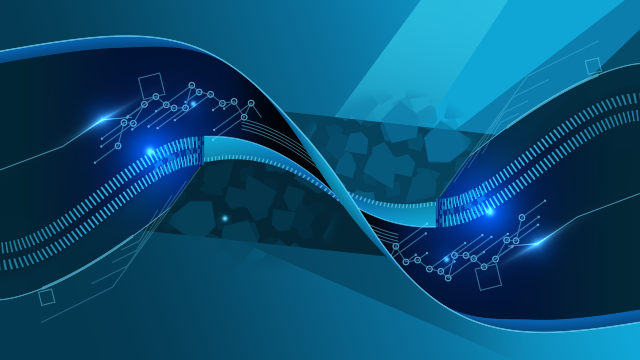
Write a WebGL 1 fragment shader that draws this background.

```glsl
precision highp float;
uniform vec2 u_resolution;

#define SIZE vec2(7.68, 4.3)
#define PIVOT vec2(3.84, 2.13)
#define AA (SIZE.x / u_resolution.x)
#define TEAL vec3(.015, .225, .32)
#define SEA vec3(.04, .47, .65)
#define CYAN vec3(.06, .67, .86)
#define NAVY vec3(.005, .07, .21)
#define AZURE vec3(.03, .41, .73)
#define SPARK vec3(.45, .88, 1.)
#define TICK_RATE 21.
#define SHARD_CELL .56

float hash(vec2 p) {
  vec3 h = fract(p.xyx * .1031);
  h += dot(h, h.yzx + 33.33);
  return fract((h.x + h.y) * h.z);
}

float fall(float a, float b, float x) { return 1. - smoothstep(a, b, x); }
float stroke(float d, float w) { return fall(w, w + AA, abs(d)); }
float rise(float e, float x) { return smoothstep(-.6, .6, (x - e) / AA); }
float within(float x, float lo, float hi) { return rise(lo, x) * (1. - rise(hi, x)); }

// Coverage left of the direction a to b
float side(vec2 p, vec2 a, vec2 b) {
  vec2 e = normalize(b - a), r = p - a;
  return rise(0., e.x * r.y - e.y * r.x);
}

float line(vec2 p, vec2 a, vec2 b) {
  vec2 e = b - a;
  return stroke(length(p - a - e * clamp(dot(p - a, e) / dot(e, e), 0., 1.)), .001);
}

float glow(vec2 r, float size) { return exp(-dot(r, r) / (size * size)); }

float frame(vec2 r, float size) {
  vec2 e = abs(mat2(.97, -.24, .24, .97) * r);
  return stroke(max(e.x, e.y) - size, .001);
}

// Height of the hatched wave
float wave(float x) {
  float k = x - 2.55;
  return 2.67 - (k > 0. ? .32 * k * k : 1.27 * smoothstep(.15, 2.6, -k));
}

vec2 node(float i) {
  float x = 1.35 + .115 * i + .09 * hash(vec2(i, 3.)), k = x - 2.4;
  return vec2(x, 3. - .5 * k * k + .3 * hash(vec2(i, 8.)));
}

// Opacity of five-sided plates on a jittered grid
float shards(vec2 p) {
  vec2 cell = floor(p), r = fract(p) - .5;
  float d = -1., tone = hash(cell + 11.), edge = AA / SHARD_CELL;
  for (int i = 0; i < 5; i++) {
    float a = 1.257 * (float(i) + .8 * hash(cell + float(i) * 7.1));
    d = max(d, dot(r, vec2(cos(a), sin(a))));
  }
  return fall(-edge, edge, d - .24 - .16 * tone) * (.15 + .65 * tone);
}

void main() {
  vec2 p = gl_FragCoord.xy / u_resolution * SIZE;

  // Distance to the S curve; the far side is the near one turned
  float t = (p.x - 4.02) / 2.5, k = 1. + t * t;
  float slope = 1.416 * (1. - t * t) / (k * k);
  float d = (p.y - 2.1 + 3.54 * t / k) / sqrt(1. + slope * slope);
  float above = rise(0., d);
  vec2 q = d < 0. ? p : 2. * PIVOT - p;

  // Backdrop, slanted beams and dark sheets
  float g = (p.x + .35 * (p.y - 2.)) / SIZE.x;
  vec3 col = mix(mix(TEAL, SEA, smoothstep(.05, .75, g)), CYAN, smoothstep(.55, 1., g));
  float lit = side(p, vec2(5.05, 4.3), vec2(4.05, 2.95)) * smoothstep(1.5, 4.3, p.y);
  vec3 sky = mix(col, vec3(.17, .75, .88), .85 * lit);
  sky = mix(sky, CYAN * .97, side(p, vec2(6.1, 4.3), vec2(5.1, 2.8)));
  sky = mix(sky, SEA * 1.05, side(p, vec2(7.5, 4.3), vec2(5.4, 2.7)));
  sky = mix(sky, TEAL * 1.3, side(p, vec2(7.68, 3.95), vec2(7., 3.3)));
  sky = mix(sky, TEAL * 1.15, side(p, vec2(6.5, 2.63), vec2(3.4, 2.97)));
  col = mix(col, TEAL, .55 * side(p, vec2(2.8, 1.45), vec2(6.4, -.1)) * fall(4.5, 6.5, p.x));
  col = mix(col, TEAL * .68, side(p, vec2(1.2, 1.6), vec2(4.5, 1.25)));
  col = mix(col, sky, above);

  // Floating shards of two sizes
  vec2 grid = mat2(.9, .43, -.43, .9) * q / SHARD_CELL;
  float cloud = fall(.75, 1.05, length((q - vec2(2.98, 1.76)) / vec2(1.1, .75)));
  col = mix(col, SEA * (.6 + .4 * above), cloud * max(shards(grid), .6 * shards(grid * 1.8 + 5.)));

  // Dark lens between the S curve and the flow line
  float v = q.y - wave(q.x), thick = .3 * clamp((4.35 - q.x) / 1.85, 0., 1.);
  float flow = .72 + 1.15 * pow(clamp(q.x / 2.1, 0., 1.), 1.5);
  float low = mix(flow, q.y - v - thick, smoothstep(2., 2.5, q.x));
  vec3 lens = mix(TEAL * .65, NAVY, smoothstep(0., 1.7, q.x));
  lens *= 1. - .9 * smoothstep(2.6, 3.4, q.x);
  lens = mix(lens, TEAL * .8, .8 * fall(-.5, -.3, v) * fall(1.5, 2.4, q.x));
  lens += vec3(0., .13, .4) * glow(q - vec2(2., 2.4), .65);
  col = mix(col, lens, .95 * rise(low, q.y) * fall(4.1, 4.2, q.x));

  // Hatched bands, coded block and the bright tapering band
  float s = (wave(q.x + .05) - wave(q.x - .05)) * 10.;
  float n = v / sqrt(1. + s * s), foot = q.x + v * s / (1. + s * s);
  float tick = fall(.06, .06 + AA * TICK_RATE, abs(fract(foot * TICK_RATE) - .5));
  float hatch = tick * (within(n, -.13, 0.) + within(n, -.33, -.21)) * fall(2.3, 2.45, q.x);
  col = mix(col, mix(CYAN, SPARK, .4), hatch * (.55 + .4 * smoothstep(0., 1.8, q.x)));
  float code = step(.5, hash(floor(vec2(foot * 40., n * 20.) + 90.)));
  col = mix(col, CYAN, .4 * code * within(q.x, 1.85, 2.45) * within(n, -.34, 0.));
  vec3 tone = mix(CYAN, AZURE, smoothstep(2.5, 4., q.x)) * (1. + .25 * v / (thick + .01));
  float span = within(q.x, 2.45, 4.2);
  col = mix(col, tone, span * within(v, -thick, 0.));
  float rim = max(stroke(v, .003), tick * within(v, -thick, .05 - thick));
  col = mix(col, SPARK, .55 * rim * span);

  // Circuit, wires and traces
  float wires = 0.;
  for (int i = 0; i < 15; i++) {
    float f = float(i);
    vec2 a = node(f), tip = a - vec2(.36, .26) * (.3 + hash(vec2(f, 21.)));
    wires = max(wires, .5 * max(line(q, a, node(f + 1.)), line(q, a, tip)));
    wires = max(wires, .8 * max(stroke(length(q - a) - .033, .002), stroke(length(q - tip), .008)));
  }
  for (int i = 0; i < 4; i++) {
    float f = float(i);
    wires = max(wires, .5 * stroke(v - .13 - .04 * f, .001) * within(q.x, 2.9, 3.9));
    vec2 a = vec2(2.4, 2.3) - .17 * f, b = mix(vec2(1.35, .87), a, .2 * f);
    wires = max(wires, .3 * max(line(q, a, b), line(q, b, b - vec2(.85, .42) / (1. + f))));
  }
  wires = max(wires, .5 * frame(q - vec2(1.82, 3.27), .13));
  wires = max(wires, .5 * frame(q - vec2(.56, .75), .08));
  wires = max(wires, .7 * stroke(q.y - flow, .002 + .01 * within(q.x, .5, 1.6)) * fall(2., 2.1, q.x));
  vec2 star = vec2(1.23, 2.87), bend = vec2(.75, 2.55);
  float tail = max(line(q, vec2(0., 2.27), bend), line(q, bend, star));
  wires = max(wires, .6 * max(tail, line(q, star, vec2(1.58, 2.9))));
  col = mix(col, SPARK, wires * .8);

  // Flare and sparks
  vec2 r = abs(mat2(.87, -.5, .5, .87) * (q - star)), hub = q - vec2(1.8, 2.49), orb = q - vec2(2.32, 3.06);
  float sparks = glow(hub, .05) + glow(orb, .03) + glow(p - vec2(2.7, 1.69), .03);
  float halo = glow(hub, .28) + .6 * glow(q - star, .2) + .4 * glow(orb, .15);
  col += vec3(0., .17, .4) * halo + SPARK * (.8 * sparks + exp(-5. * r.x - 24. * r.y));

  // S ribbon with its thin bright edge
  float core = .07 * exp(-3. * (p.x - 4.05) * (p.x - 4.05));
  float lo = -core - .14 * fall(1.4, 2.9, p.x), hi = core + .15 * smoothstep(5.2, 6.4, p.x);
  vec3 ribbon = mix(AZURE * .9, CYAN * .9, core / .07);
  col = mix(col, ribbon * (.8 + .25 * smoothstep(lo, hi + .01, d)), within(d, lo, hi));
  col = mix(col, SPARK, .7 * stroke(d - core, .003));
  gl_FragColor = vec4(col, 1.);
}
```
